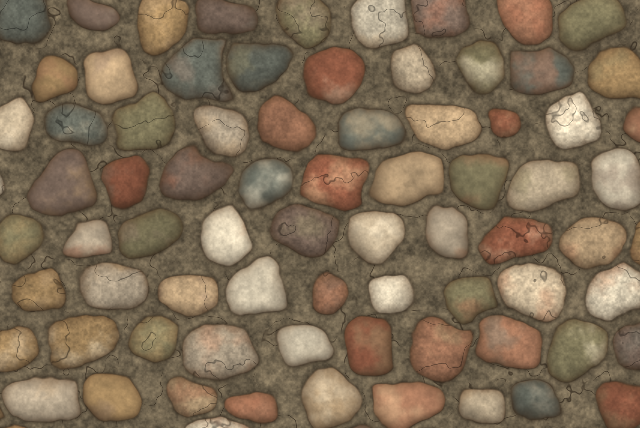
This texture is drawn by a Shadertoy shader. Its source:

```glsl
// Fieldstone wall: rounded multicoloured cobbles bedded in gritty brown-grey mortar.
#define ROWS 7.8
#define CELL_ASPECT 1.3
#define JITTER 0.30
#define HALF_GAP 0.007
#define WOBBLE 0.026
#define GRIT_SCALE 150.0
#define PATINA 0.75
#define CRACK_DARKNESS 0.72
#define MORTAR vec3(0.455, 0.405, 0.320)
#define STAIN vec3(0.27, 0.19, 0.12)
#define SHADOW vec3(0.15, 0.115, 0.08)

const vec3 STONE_COLOURS[10] = vec3[10](
    vec3(0.80, 0.75, 0.65), vec3(0.72, 0.65, 0.54), vec3(0.67, 0.57, 0.44),
    vec3(0.66, 0.60, 0.51), vec3(0.60, 0.43, 0.33), vec3(0.37, 0.38, 0.34),
    vec3(0.45, 0.38, 0.33), vec3(0.60, 0.49, 0.34), vec3(0.51, 0.32, 0.24),
    vec3(0.46, 0.43, 0.32));

struct Stone {
    float dist;  // signed distance to the outline, negative inside
    vec2 slope;  // outward direction from the centre
    vec2 id;
};

vec2 hash2(vec2 p) {
    vec3 a = fract(p.xyx * vec3(0.1031, 0.1030, 0.0973));
    a += dot(a, a.yzx + 33.33);
    return fract((a.xx + a.yz) * a.zy);
}

float noise(vec2 p) {
    vec2 i = floor(p), f = fract(p);
    f = f * f * (3.0 - 2.0 * f);
    return mix(mix(hash2(i).x, hash2(i + vec2(1, 0)).x, f.x),
               mix(hash2(i + vec2(0, 1)).x, hash2(i + vec2(1, 1)).x, f.x), f.y);
}

float fbm(vec2 p) {
    float sum = 0.0, amp = 0.53;
    for (int i = 0; i < 4; i++) {
        sum += amp * noise(p);
        p = mat2(1.6, 1.2, -1.2, 1.6) * p + 7.3;
        amp *= 0.5;
    }
    return sum;
}

float smoothMax(float a, float b, float k) {
    float h = max(k - abs(a - b), 0.0) / k;
    return max(a, b) + h * h * k * 0.25;
}

// Tapered superellipse with one side flattened.
float cobble(vec2 q, vec2 radius, vec2 shape) {
    vec2 e = q / radius;
    e.y *= 1.0 + (shape.x - 0.5) * 0.5 * clamp(e.x, -1.0, 1.0);
    float power = mix(2.0, 3.2, shape.y);
    vec2 s = pow(abs(e) + 1e-3, vec2(power));
    float k = pow(s.x + s.y, 1.0 / power);
    float d = (k - 1.0) * length(q) / k;
    float angle = 6.283 * fract(shape.x * 7.0 + shape.y * 3.0);
    vec2 u = vec2(cos(angle), sin(angle));
    return smoothMax(d, dot(q, u) - 0.82 * length(radius * u), 0.025);
}

Stone nearestStone(vec2 p) {
    vec2 cell = vec2(CELL_ASPECT, 1.0) / ROWS;
    Stone best = Stone(1e3, vec2(0), vec2(0));
    float second = 1e3;
    for (int j = -1; j <= 1; j++) {
        float row = floor(p.y / cell.y) + float(j);
        float shift = 0.5 * mod(row, 2.0) + 0.3 * hash2(vec2(row, 5.0)).x;
        for (int i = -1; i <= 1; i++) {
            vec2 id = vec2(floor(p.x / cell.x - shift) + float(i), row);
            vec2 offset = (hash2(id + 11.0) - 0.5) * JITTER;
            vec2 q = p - (id + vec2(shift, 0.0) + 0.5 + offset) * cell;
            vec2 size = hash2(id + 37.0), shape = hash2(id + 71.0);
            vec2 radius = cell * mix(vec2(0.36, 0.40), vec2(0.57, 0.59), size);
            radius *= mix(0.62, 1.0, smoothstep(0.0, 0.22, hash2(id + 91.0).x));
            float tilt = (shape.y - 0.5) * 0.7;
            q = mat2(cos(tilt), -sin(tilt), sin(tilt), cos(tilt)) * q;
            float d = cobble(q, radius, shape);
            if (d < best.dist) {
                second = best.dist;
                best = Stone(d, normalize(q / radius + 1e-4), id);
            } else second = min(second, d);
        }
    }
    // Keep a mortar joint between crowded neighbours.
    best.dist = smoothMax(best.dist, 0.5 * (best.dist - second) + HALF_GAP, 0.016);
    return best;
}

vec3 stoneColour(Stone s, vec2 p, float grit) {
    vec2 pick = hash2(s.id + 131.0), tone = hash2(s.id + 173.0);
    float depth = max(-s.dist, 0.0);
    vec2 local = p + s.id * 3.7;
    float mottle = fbm(local * 17.0), fine = fbm(local * 60.0);
    vec3 c = STONE_COLOURS[int(pick.x * 9.99)];
    c = mix(c, STONE_COLOURS[int(pick.y * 9.99)], 0.45 * smoothstep(0.45, 0.75, mottle));
    c *= mix(0.92, 1.10, tone.x) * (0.72 + 0.34 * mottle + 0.24 * fine);
    c *= 1.0 + (grit - 0.5) * mix(0.12, 0.34, tone.y);
    // Thin veins, on some stones only
    float vein = abs(fbm(local * 11.0 + 4.0) - 0.5);
    c *= 1.0 - 0.35 * step(0.65, tone.y) * smoothstep(0.014, 0.0, vein);
    // Stained rim and rounded shoulder lit from above
    float rim = exp(-depth / mix(0.006, 0.016, mottle));
    c = mix(c, STAIN, PATINA * rim * (0.45 + 0.65 * fine));
    return c * (1.0 + 0.19 * s.slope.y * exp(-depth / 0.022) + 0.10 * smoothstep(0.0, 0.04, depth));
}

vec3 mortarColour(Stone s, vec2 p, float grit) {
    float lumps = fbm(p * 24.0 + 9.0), sand = fbm(p * 75.0);
    vec3 c = MORTAR * (0.50 + 0.50 * lumps + 0.42 * sand + 0.36 * (grit - 0.5));
    float crack = abs(fbm(p * 9.0 + 31.0) - 0.5);
    c = mix(c, SHADOW, 0.6 * smoothstep(0.009, 0.0, crack) * smoothstep(0.35, 0.6, lumps));
    // Recessed seam around each stone, deepest along its top and base
    float seam = exp(-max(s.dist, 0.0) / 0.0045);
    float depth = CRACK_DARKNESS * (0.45 + 0.45 * abs(s.slope.y) + 0.5 * (lumps - 0.4));
    return mix(c, SHADOW, clamp(seam * depth, 0.0, 0.95));
}

void mainImage(out vec4 fragColor, in vec2 fragCoord) {
    vec2 p = fragCoord / iResolution.y;
    vec2 warp = vec2(noise(p * 13.0), noise(p * 13.0 + 50.0)) - 0.5;
    vec2 nick = vec2(noise(p * 50.0), noise(p * 50.0 + 80.0)) - 0.5;
    Stone s = nearestStone(p + WOBBLE * warp + 0.2 * WOBBLE * nick + 20.0);
    float grit = noise(p * GRIT_SCALE) * 0.6 + noise(p * GRIT_SCALE * 1.9) * 0.4;
    float edge = 1.2 / iResolution.y;
    vec3 colour = mix(stoneColour(s, p, grit), mortarColour(s, p, grit),
                      smoothstep(-edge, edge, s.dist));
    fragColor = vec4(clamp(colour, 0.0, 1.0), 1.0);
}
```
